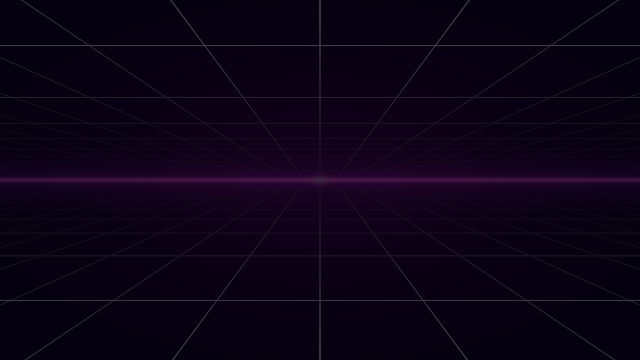
Reproduce this background procedurally as a WebGL 1 fragment shader.

```glsl
precision highp float;

uniform vec2 u_resolution;

// Colours
const vec3 NIGHT = vec3(0.016, 0.0, 0.058);
const vec3 HAZE = vec3(0.055, 0.004, 0.045);
const vec3 HORIZON_GLOW = vec3(0.095, 0.005, 0.10);
const vec3 HORIZON_CORE = vec3(0.12, 0.08, 0.08);
const vec3 GRID = vec3(0.25, 0.235, 0.27);
const vec3 VANISH = vec3(0.22, 0.17, 0.23);

// Plane values: distance at the horizon, row scale, row phase
const vec3 CEILING = vec3(0.058, 0.863, 0.0);
const vec3 FLOOR = vec3(0.051, 0.817, 0.12);

// Sizes in canvas heights
const float COLUMN_SPACING = 0.743;
const float COLUMN_WIDTH = 0.0041;
const float ROW_WIDTH = 0.0090;
const vec2 HAZE_SIZE = vec2(0.62, 0.33);
const float GLOW_HEIGHT = 0.030;
const float CORE_HEIGHT = 0.0065;
const vec2 VANISH_SIZE = vec2(0.022, 0.012);

// Gaussian falloff with a separate radius on each axis
float blob(vec2 p, vec2 size) {
  vec2 q = p / size;
  return exp(-dot(q, q));
}

// Distance to the nearest whole number
float nearest(float v) {
  return abs(fract(v + 0.5) - 0.5);
}

// Smooth line whose coverage fades once it is thinner than a pixel
float line(float dist, float halfWidth, float pixel) {
  float h = max(halfWidth, 0.5 * pixel);
  return (1.0 - smoothstep(h - 0.5 * pixel, h + 0.5 * pixel, dist)) * halfWidth / h;
}

// Perspective grid shared by the floor and the ceiling
float grid(vec2 p, float pixel) {
  vec3 plane = p.y > 0.0 ? CEILING : FLOOR;
  float spread = abs(p.y) + plane.x;

  // Columns fan out from the vanishing point
  float slope = p.x / spread;
  float tilt = inversesqrt(1.0 + slope * slope);
  float columnDist = nearest(slope / COLUMN_SPACING) * COLUMN_SPACING * spread;
  float columns = line(columnDist * tilt, COLUMN_WIDTH * spread * tilt, pixel);

  // Rows crowd together towards the horizon
  float area = spread * spread;
  float rowDist = nearest(plane.y / spread - plane.z) * area / plane.y;
  float rows = line(rowDist, ROW_WIDTH * area, pixel);

  return max(columns, rows);
}

void main() {
  vec2 p = (gl_FragCoord.xy - 0.5 * u_resolution) / u_resolution.y;
  float pixel = 1.0 / u_resolution.y;

  // Backdrop with a soft central haze
  vec3 color = NIGHT + HAZE * blob(p, HAZE_SIZE);

  // Horizon glow and its bright core
  color += HORIZON_GLOW * exp(-abs(p.y) / GLOW_HEIGHT);
  color += HORIZON_CORE * exp(-pow(p.y / CORE_HEIGHT, 2.0));

  // Grid lines and the pale vanishing point
  color = mix(color, max(color, GRID), grid(p, pixel));
  color = mix(color, VANISH, 0.75 * blob(p, VANISH_SIZE));

  gl_FragColor = vec4(color, 1.0);
}
```
